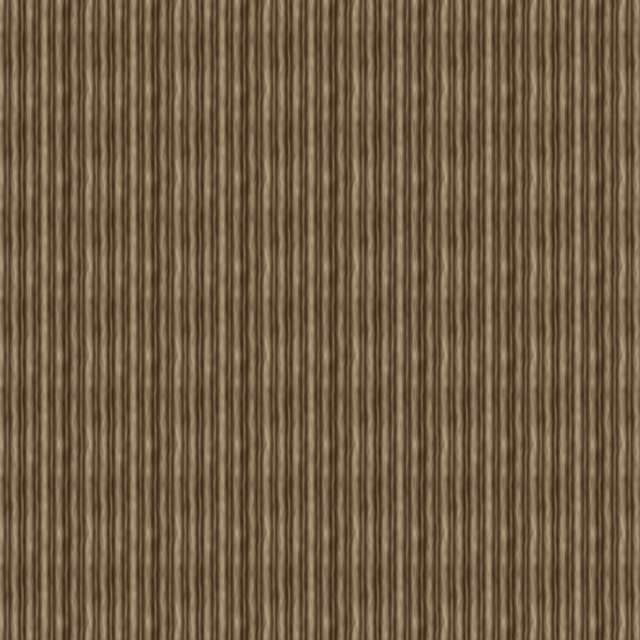
Reproduce this texture procedurally as a WebGL 1 fragment shader.

```glsl
precision highp float;
// Corduroy-like ribbed fibre: pale straight ridges with a thin cord in each dark groove.
// One seamless tile of six ridges repeats over the canvas; wrapped value noise
// draws the long fibres and varies the brightness along the ridges.

uniform vec2 u_resolution;

#define REPEATS 7.2
#define RIDGES 6.0
#define RIDGE_INNER 0.07
#define RIDGE_OUTER 0.34
#define CORD_WIDTH 0.14
#define CORD_LEVEL 0.48
#define WOBBLE 0.06
#define FIBRE_CONTRAST 0.66
#define BAND_CONTRAST 0.08
#define PATCH_CONTRAST 0.14
#define GROOVE_COLOR vec3(0.250, 0.172, 0.098)
#define RIDGE_COLOR vec3(0.645, 0.565, 0.450)

float hash(vec2 p) {
  vec3 q = fract(vec3(p.xyx) * 0.1031);
  q += dot(q, q.yzx + 33.33);
  return fract((q.x + q.y) * q.z);
}

// Value noise that wraps after the given number of cells.
float wrappedNoise(vec2 p, vec2 period) {
  vec2 cell = floor(p);
  vec2 f = fract(p);
  f = f * f * (3.0 - 2.0 * f);
  vec2 a = mod(cell, period);
  vec2 b = mod(cell + 1.0, period);
  float low = mix(hash(a), hash(vec2(b.x, a.y)), f.x);
  float high = mix(hash(vec2(a.x, b.y)), hash(b), f.x);
  return mix(low, high, f.y);
}

// Ridge and cord brightness from the signed distance to the ridge centre.
float ribProfile(float d, float pixel) {
  float side = abs(d);
  float ridge = 1.0 - smoothstep(RIDGE_INNER - pixel * 0.5, RIDGE_OUTER + pixel * 0.5, side);
  float cord = 1.0 - smoothstep(0.0, CORD_WIDTH + pixel * 0.3, 0.5 - side);
  return 0.82 * ridge + CORD_LEVEL * cord;
}

void main() {
  vec2 uv = gl_FragCoord.xy / u_resolution;
  vec2 tile = vec2(uv.x, 1.0 - uv.y) * REPEATS;
  float pixel = REPEATS * RIDGES / u_resolution.x;

  // Nearly straight ridges
  float across = tile.x * RIDGES;
  float bend = wrappedNoise(vec2(across, tile.y * 4.0), vec2(RIDGES, 4.0)) - 0.5;
  float x = across + WOBBLE * bend;
  float ridgeId = floor(x + 0.5);
  float wrappedId = mod(ridgeId, RIDGES);
  float rib = ribProfile(x - ridgeId, pixel);

  // Long fibres, drifting sideways as they run down the ridge
  float drift = 0.9 * wrappedNoise(vec2(across, tile.y * 4.0) + 0.37, vec2(RIDGES, 4.0));
  float coarse = wrappedNoise(vec2(x * 5.0 + drift, tile.y * 7.0), vec2(RIDGES * 5.0, 7.0));
  float fine = wrappedNoise(vec2(x * 9.0 + drift * 1.8, tile.y * 13.0), vec2(RIDGES * 9.0, 13.0));
  float fibre = mix(coarse, fine, 0.45) - 0.5;

  // Brightness along each ridge, strongest around every third one
  float band = cos(6.2831853 * (tile.y - 0.93));
  float patchy = wrappedNoise(vec2(wrappedId + 0.5, tile.y * 6.0), vec2(RIDGES, 6.0)) - 0.5;
  float triple = cos(6.2831853 * across / 3.0);
  float highlight = max(triple, 0.0) * smoothstep(0.4, 1.0, band);

  float tone = 0.05 + rib + 0.05 * triple;
  tone += (0.4 + 0.6 * rib) * (FIBRE_CONTRAST * fibre + BAND_CONTRAST * band + PATCH_CONTRAST * patchy);
  tone += 0.08 * highlight * rib;

  // Ridges lean slightly towards pink or olive
  vec3 color = mix(GROOVE_COLOR, RIDGE_COLOR, clamp(tone, 0.0, 1.1));
  float pink = 1.0 - step(0.5, abs(wrappedId - 1.0));
  float warmth = mix(hash(vec2(wrappedId, 4.0)) * 0.6 - 0.3, 0.5, pink);
  color += vec3(0.011, -0.004, 0.003) * warmth * (0.4 + 0.6 * rib);

  gl_FragColor = vec4(color, 1.0);
}
```
